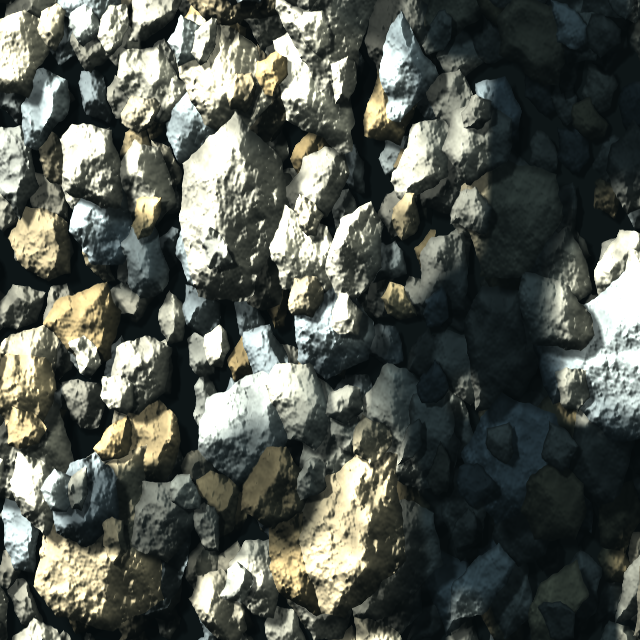
Write a three.js fragment shader that draws this texture.

```glsl
// A heap of angular broken rock, sunlit on the left and in deep shade on the right.
// Layers of scattered faceted stones are painted back to front; each one casts
// a shadow on those below, and shared noise roughens outlines and faces.

varying vec2 vUv;

const float TAU = 6.28319;
const int FACETS = 7;
const vec3 LIGHT_DIR = vec3(-0.60, 0.47, 0.66);
const vec2 SHADOW_SHIFT = vec2(0.11, -0.11);   // in stone sizes
const vec3 SUN = vec3(1.42, 1.40, 1.34);
const vec3 SKY = vec3(0.21, 0.26, 0.29);       // ambient light in the shade
const vec3 BOUNCE = vec3(0.43, 0.43, 0.39);    // ambient light among sunlit stones
const vec3 GAP = vec3(0.035, 0.045, 0.045);
const vec3 GREY_ROCK = vec3(0.73, 0.72, 0.67);
const vec3 OCHRE_ROCK = vec3(0.71, 0.62, 0.45);
const vec3 SLATE_ROCK = vec3(0.62, 0.67, 0.70);
const vec3 HAZE = vec3(0.020, 0.038, 0.042);
const float SHADE_EDGE = 0.63;                 // where the sunlight ends
const float EDGE_SOFT = 0.0014;
const float CREASE = 32.0;                     // sharpness between facets
const float BUMP = 0.023;
const float RAGGED = 0.018;

float hash(vec2 p) {
  return fract(sin(dot(p, vec2(127.1, 311.7))) * 43758.5453);
}

float rnd(vec2 cell, float k) {
  return hash(cell + k * vec2(3.7, 9.2));
}

float noise(vec2 p) {
  vec2 i = floor(p), f = fract(p);
  f = f * f * (3.0 - 2.0 * f);
  return mix(mix(hash(i), hash(i + vec2(1.0, 0.0)), f.x),
             mix(hash(i + vec2(0.0, 1.0)), hash(i + vec2(1.0, 1.0)), f.x), f.y);
}

float fbm(vec2 p) {
  float sum = 0.0, amp = 0.5;
  for (int i = 0; i < 4; i++) {
    sum += amp * noise(p);
    p = mat2(1.6, 1.2, -1.2, 1.6) * p + 7.3;
    amp *= 0.5;
  }
  return sum;
}

// Rough rock surface height, slightly stretched upward
float grain(vec2 uv) {
  return fbm(uv * vec2(36.0, 26.0));
}

// Broad sunlight: left side, plus a few spots reaching into the shade
float sunlight(vec2 uv) {
  float wobble = (noise(uv * 7.0 + 3.0) - 0.5) * 0.16;
  float left = smoothstep(0.04, -0.04, uv.x - SHADE_EDGE + wobble);
  left *= mix(0.3, 1.0, smoothstep(0.14, 0.28, noise(uv * 5.0 + 21.0)));
  float rim = smoothstep(0.17, 0.09, length((uv - vec2(1.0, 0.52)) * vec2(1.0, 0.75)));
  float spots = 0.55 * smoothstep(0.64, 0.78, noise(uv * vec2(11.0, 8.0) + 40.0));
  return max(left, max(rim, spots));
}

vec3 rockColor(vec2 cell) {
  float kind = rnd(cell, 5.0);
  vec3 rock = mix(GREY_ROCK, OCHRE_ROCK, smoothstep(0.6, 1.0, kind));
  return mix(rock, SLATE_ROCK, smoothstep(0.25, 0.05, kind));
}

// Paints one layer of stones of the given size over the color below
vec3 stones(vec3 below, vec2 uv, float size, float density, float depth,
            float seed, vec2 bump, float rough, float sun) {
  vec3 color = below;
  vec2 pitch = size * vec2(0.72, 1.0);
  vec2 home = floor(uv / pitch);
  for (int j = -1; j <= 1; j++)
  for (int i = -1; i <= 1; i++) {
    vec2 place = home + vec2(float(i), float(j));
    vec2 cell = place + seed * 17.0;
    if (rnd(cell, 0.0) > density) continue;
    vec2 jitter = vec2(rnd(cell, 1.0), rnd(cell, 2.0)) - 0.5;
    vec2 q = (uv - (place + 0.5 + 0.55 * jitter) * pitch) / size;
    if (dot(q, q) > 1.0) continue;

    // Turn and narrow the stone
    float a = (rnd(cell, 3.0) - 0.5) * 1.0;
    float width = mix(0.48, 0.85, rnd(cell, 4.0));
    mat2 turn = mat2(cos(a), sin(a), -sin(a), cos(a));
    vec2 narrow = vec2(1.0 / width, 1.0);
    vec2 p = turn * q * narrow;
    vec2 ps = turn * (q - SHADOW_SHIFT) * narrow;

    // Tilted top, then sloping facets around it; the lowest plane wins
    vec2 tilt = (vec2(rnd(cell, 6.0), rnd(cell, 7.0)) - 0.5) * 1.1;
    vec3 normal = vec3(tilt, 1.0) * exp(-CREASE * (0.22 - dot(tilt, q)));
    float d = -1.0, ds = -1.0;
    for (int f = 0; f < FACETS; f++) {
      float k = float(f);
      float angle = (k + 0.85 * rnd(cell, 11.0 + k)) * TAU / float(FACETS);
      vec2 n = vec2(cos(angle), sin(angle));
      float reach = 0.38 + 0.16 * rnd(cell, 21.0 + k);
      float slope = 0.5 + 1.5 * rnd(cell, 31.0 + k);
      float side = dot(n, p) - reach;
      d = max(d, side);
      ds = max(ds, dot(n, ps) - reach);
      normal += vec3((n * narrow) * turn * slope, 1.0) * exp(CREASE * slope * min(side, 0.0));
    }

    // Shadow on the stones below, then the lit stone itself
    color *= mix(1.0, 0.33, smoothstep(0.04, -0.04, ds));
    vec3 face = normalize(normalize(normal) + vec3(-bump, 0.0));
    float lit = smoothstep(0.24, 0.9, dot(face, normalize(LIGHT_DIR)));
    float open = mix(0.55, 1.4, rnd(cell, 8.0)) * max(0.6 + 0.6 * face.y + 0.4 * face.z, 0.2);
    float rim = mix(0.6, 1.0, smoothstep(0.0, 0.08, -d));
    vec3 ambient = mix(SKY * 0.66, BOUNCE, sun) * open * rim;
    vec3 rock = rockColor(cell) * mix(0.6, 1.45, rough);
    vec3 stone = rock * (ambient + SUN * lit * sun * mix(0.85, 1.0, rim)) * depth;
    color = mix(color, stone, smoothstep(EDGE_SOFT, -EDGE_SOFT, d * size));
  }
  return color;
}

void main() {
  float rough = grain(vUv);
  vec2 e = vec2(0.0028, 0.0);
  vec2 bump = BUMP * (vec2(grain(vUv + e.xy), grain(vUv + e.yx)) - rough) / e.x;
  vec2 uv = vUv + RAGGED * (vec2(rough, grain(vUv + 5.0)) - 0.5);
  float sun = sunlight(vUv);

  // Back to front: small rubble, larger blocks, loose chips on top
  vec3 color = GAP;
  color = stones(color, uv, 0.08, 0.92, 0.60, 1.0, bump, rough, sun);
  color = stones(color, uv, 0.13, 0.80, 0.82, 2.0, bump, rough, sun);
  color = stones(color, uv, 0.20, 0.55, 0.95, 3.0, bump, rough, sun);
  color = stones(color, uv, 0.30, 0.28, 1.00, 4.0, bump, rough, sun);
  color = stones(color, uv, 0.14, 0.28, 1.00, 5.0, bump, rough, sun);
  color = stones(color, uv, 0.07, 0.14, 1.00, 6.0, bump, rough, sun);
  gl_FragColor = vec4(min(color + HAZE, 1.0), 1.0);
}
```
